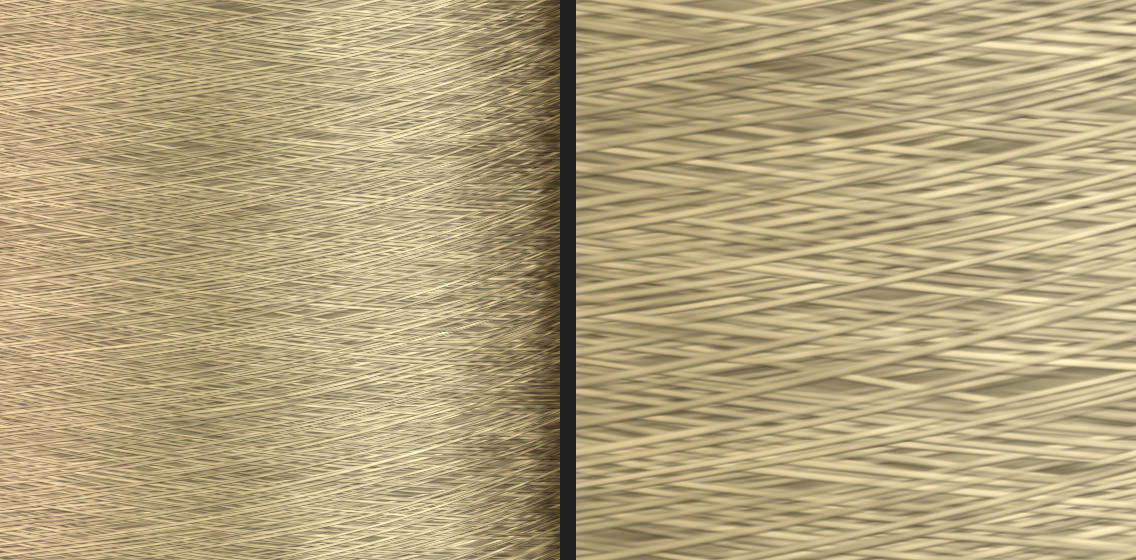
Left, the full canvas; right, a detail of the centre.
This texture is drawn by a WebGL 1 fragment shader. Its source:

```glsl
precision highp float;
// Fine beige thread wound on a spool, seen close up.
// Crossing layers of curved threads are stacked from the bottom up, each
// casting a soft shadow, then lit by the soft bands of a glossy cylinder.

uniform vec2 u_resolution;

float hash(vec2 p) {
  return fract(sin(dot(p, vec2(127.1, 311.7))) * 43758.5453);
}

float noise(vec2 p) {
  vec2 i = floor(p);
  vec2 f = fract(p);
  f = f * f * (3.0 - 2.0 * f);
  return mix(mix(hash(i), hash(i + vec2(1.0, 0.0)), f.x),
             mix(hash(i + vec2(0.0, 1.0)), hash(i + vec2(1.0, 1.0)), f.x), f.y);
}

// Light across the cylinder: warm left, dull band, sheen, dark right edge.
vec3 cylinderTone(float x) {
  vec3 tone = mix(vec3(0.80, 0.705, 0.55), vec3(0.695, 0.625, 0.465), smoothstep(0.02, 0.34, x));
  tone = mix(tone, vec3(0.80, 0.745, 0.59), smoothstep(0.36, 0.68, x));
  tone = mix(tone, vec3(0.58, 0.515, 0.375), smoothstep(0.75, 0.94, x));
  return mix(tone, vec3(0.36, 0.30, 0.19), smoothstep(0.93, 1.0, x));
}

// Lays one layer of threads over the brightness below it.
float windLayer(float below, vec2 p, float layer) {
  float rising = mod(layer, 2.0);
  float tilt = (hash(vec2(layer, 3.7)) - 0.5) * 0.08;
  float fall = -0.24 * p.x + 0.11 * p.x * p.x;
  float rise = 0.10 * p.x + 0.02 * p.x * p.x + 0.085 * p.x * p.x * p.x;
  float count = 125.0 + 30.0 * hash(vec2(layer, 9.1));

  // Distance across the nearest thread, with slightly uneven spacing.
  float across = (p.y - mix(fall, rise, rising) - tilt * p.x) * count;
  across += 1.5 * noise(vec2(p.x * 3.0 + layer * 17.0, across * 0.22));
  float id = floor(across);
  float d = fract(across) - 0.5;
  float seed = hash(vec2(id, layer * 7.3));

  // Threads surface for a stretch, then taper away under their neighbours.
  float span = noise(vec2(p.x * 5.5 + seed * 60.0, id + layer * 31.0));
  float cover = smoothstep(0.44, 0.70, span);
  float width = mix(0.14, 0.25 + 0.08 * seed, cover);
  float soft = max(0.2, min(0.26, 0.9 * count / u_resolution.y));
  float body = cover * (1.0 - smoothstep(width - soft, width + soft, abs(d)));

  // Shadow beside the thread, heavier on its lower side.
  float shadow = cover * (1.0 - smoothstep(width - 0.1, 0.5, abs(d)));
  below *= 1.0 - shadow * mix(0.38, 0.08, smoothstep(-0.3, 0.3, d));

  // Rounded body lit from above, with short glints near the right edge.
  float r = (d - 0.08) / 0.42;
  float shade = 0.85 + 0.28 * (1.0 - r * r) + 0.17 * (seed - 0.5);
  float glint = noise(vec2(p.x * 55.0 + seed * 40.0, id)) - 0.45;
  shade += glint * mix(0.10, 0.75, smoothstep(0.74, 0.98, p.x));
  shade += (rising - 0.5) * 0.12 * smoothstep(0.6, 0.95, p.x);
  return mix(below, shade, body);
}

void main() {
  vec2 p = gl_FragCoord.xy / u_resolution;

  // Deep windings, glimpsed only through the gaps.
  float value = 0.66 + 0.34 * noise(vec2(p.x * 18.0, p.y * 150.0));
  for (int i = 0; i < 8; i++) {
    value = windLayer(value, p, float(i));
  }

  // Fibre grain and faint broad unevenness of the winding.
  value += 0.10 * (noise(vec2(p.x * 60.0, p.y * 210.0)) - 0.5);
  value += 0.05 * (noise(p * vec2(7.0, 26.0)) - 0.5);

  // The light bands shift a little from thread to thread.
  float ragged = 0.09 * (noise(vec2(p.x * 9.0, p.y * 55.0)) - 0.5);
  vec3 tone = cylinderTone(p.x + ragged * (1.0 - 0.7 * smoothstep(0.7, 1.0, p.x)));
  vec3 color = tone * pow(vec3(max(value, 0.05)), vec3(1.05, 1.09, 1.18));
  gl_FragColor = vec4(clamp(color, 0.0, 1.0), 1.0);
}
```
